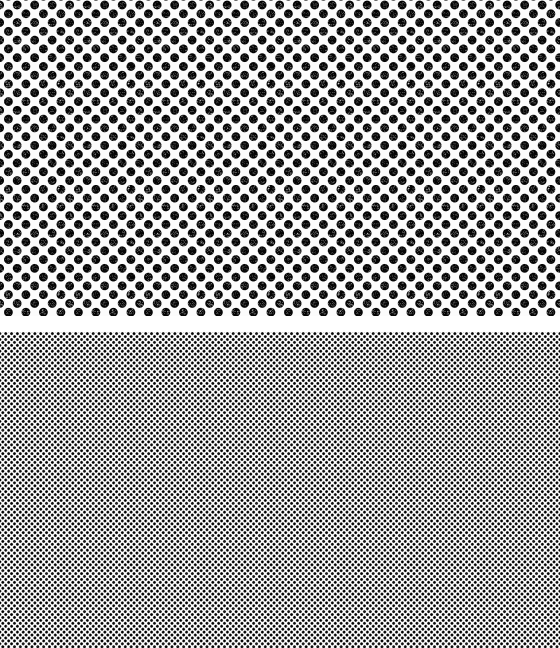
Top, the tile; bottom, the same tile 3 across and 3 down.
A WebGL 1 fragment shader for this pattern:

```glsl
precision highp float;
// Staggered black dots on near-white, worn by scratches, specks and grain.
// Two interleaved square lattices form the rows; the wear is hashed per dot
// from an id that wraps over a small block of cells, so the canvas tiles.

uniform vec2 u_resolution;

const vec2 CELLS = vec2(32.0, 18.0);       // lattice cells across and down
const vec2 WEAR_BLOCK = vec2(4.0, 6.0);    // cells before the wear repeats
const vec2 DOT_PHASE = vec2(0.98, 0.715);  // first dot centre, in cells
const float DOT_RADIUS = 0.249;
const float SCRATCH_HALF_WIDTH = 0.009;
const float SPECK_RADIUS = 0.022;
const float GRAIN_SCALE = 15.0;
const float GRAIN_AMOUNT = 0.4;
const int SCRATCHES = 4;
const int SPECKS = 5;
const vec3 PAPER = vec3(0.99);
const vec3 INK = vec3(0.02);

float hash(vec2 p) {
  return fract(sin(dot(p, vec2(127.1, 311.7))) * 43758.5453);
}

vec2 hash2(vec2 p) {
  return vec2(hash(p), hash(p + vec2(19.3, 7.7)));
}

float noise(vec2 p) {
  vec2 i = floor(p);
  vec2 f = fract(p);
  f = f * f * (3.0 - 2.0 * f);
  float low = mix(hash(i), hash(i + vec2(1.0, 0.0)), f.x);
  float high = mix(hash(i + vec2(0.0, 1.0)), hash(i + vec2(1.0, 1.0)), f.x);
  return mix(low, high, f.y);
}

// Box-filtered coverage of a band, true to its area below one pixel.
float band(float d, float halfWidth, float px) {
  return clamp((d + halfWidth) / px + 0.5, 0.0, 1.0)
       - clamp((d - halfWidth) / px + 0.5, 0.0, 1.0);
}

float disc(vec2 p, float radius, float px) {
  return clamp((radius - length(p)) / px + 0.5, 0.0, 1.0);
}

// Small disc: widened to a pixel and dimmed to keep its area.
float speck(vec2 p, float radius, float px) {
  float drawn = max(radius, 0.6 * px);
  float fade = radius / drawn;
  return disc(p, drawn, px) * fade * fade;
}

// Broken line, mostly near level, sometimes diagonal.
float scratch(vec2 p, vec2 seed, float px) {
  float tilt = hash(seed) - 0.5;
  float angle = hash(seed + 3.1) < 0.3 ? 0.8 * sign(tilt) : 0.5 * tilt;
  vec2 along = vec2(cos(angle), sin(angle));
  vec2 q = p - 0.32 * (hash2(seed + 5.3) - 0.5);
  float t = dot(q, along);
  float d = dot(q, vec2(-along.y, along.x)) + 0.008 * sin(t * 40.0);
  float halfLength = mix(0.06, 0.19, hash(seed + 8.9));
  float dashes = smoothstep(-0.4, 0.4, sin(t * 55.0 + 6.28 * hash(seed + 9.7)));
  return band(d, SCRATCH_HALF_WIDTH, px) * band(t, halfLength, px) * dashes;
}

// Amount of paper showing through one dot.
float wear(vec2 p, vec2 id, float px) {
  float strength = mix(0.45, 1.0, hash(id + 41.0));
  float bare = GRAIN_AMOUNT * smoothstep(0.66, 0.95, noise(p * GRAIN_SCALE + id * 37.0));
  for (int i = 0; i < SCRATCHES; i++) {
    bare = max(bare, scratch(p, id + 11.0 * float(i + 1), px));
  }
  for (int i = 0; i < SPECKS; i++) {
    vec2 seed = id + 17.0 * float(i + 1);
    vec2 center = 0.36 * (hash2(seed) - 0.5);
    float radius = SPECK_RADIUS * mix(0.4, 1.5, hash(seed + 2.9));
    bare = max(bare, speck(p - center, radius, px));
  }
  return bare * strength;
}

void main() {
  vec2 p = gl_FragCoord.xy / u_resolution * CELLS;
  float px = CELLS.y / u_resolution.y;

  // Two lattices, the second shifted by half a cell both ways.
  float ink = 0.0;
  for (int i = 0; i < 2; i++) {
    float layer = float(i);
    vec2 q = p - DOT_PHASE + 0.5 + 0.5 * layer;
    vec2 local = fract(q) - 0.5;
    vec2 id = mod(floor(q), WEAR_BLOCK) + layer * vec2(7.0, 13.0);
    float dot_ = disc(local, DOT_RADIUS, px);
    ink = max(ink, dot_ * (1.0 - wear(local, id, px)));
  }

  gl_FragColor = vec4(mix(PAPER, INK, ink), 1.0);
}
```
